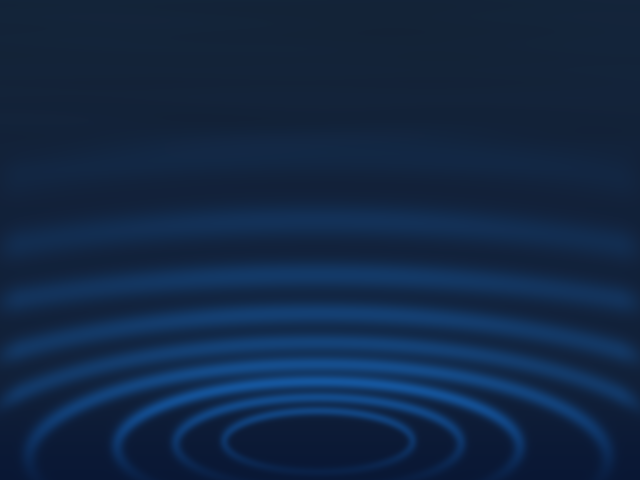
Give the GLSL for this background, as a Shadertoy shader.

```glsl
// Blue ripples spreading over dark water, seen at a low angle.
// Each ripple is a soft ellipse that widens and dims with distance;
// faint stretched gradient noise adds streaks to the far water.

const int RIPPLES = 9;
const float CREST[RIPPLES] = float[](0.144, 0.172, 0.205, 0.241, 0.286, 0.347, 0.427, 0.540, 0.682);
const float RADIUS[RIPPLES] = float[](0.064, 0.097, 0.137, 0.197, 0.250, 0.312, 0.444, 0.455, 0.434);
const float STRENGTH[RIPPLES] = float[](0.72, 0.80, 0.98, 0.82, 0.62, 0.57, 0.46, 0.31, 0.13);

vec2 hashGradient(vec2 cell) {
    float angle = 6.2832 * fract(sin(dot(cell, vec2(127.1, 311.7))) * 4375.85);
    return vec2(cos(angle), sin(angle));
}

float gradientNoise(vec2 p) {
    vec2 i = floor(p), f = fract(p);
    vec2 u = f * f * f * (f * (f * 6.0 - 15.0) + 10.0);
    vec2 e = vec2(0.0, 1.0);
    float low = mix(dot(hashGradient(i), f), dot(hashGradient(i + e.yx), f - e.yx), u.x);
    float high = mix(dot(hashGradient(i + e), f - e), dot(hashGradient(i + e.yy), f - e.yy), u.x);
    return mix(low, high, u.y);
}

// Approximate signed distance to an ellipse outline
float ellipseDistance(vec2 p, vec2 radii) {
    float k = max(length(p / radii), 0.01);
    return k * (k - 1.0) / max(length(p / (radii * radii)), 0.01);
}

void mainImage(out vec4 fragColor, in vec2 fragCoord) {
    vec2 uv = fragCoord / iResolution.xy;
    vec2 p = vec2((uv.x - 0.4975) * 4.0 / 3.0, uv.y);

    // Water: deep blue below, slate above
    vec3 color = mix(vec3(0.035, 0.090, 0.205), vec3(0.068, 0.126, 0.220), smoothstep(-0.02, 0.25, uv.y));
    color = mix(color, vec3(0.076, 0.140, 0.222), smoothstep(0.5, 1.0, uv.y));

    // Ripples: narrow near the source, broad far away
    float glow = 0.0;
    for (int i = 0; i < RIPPLES; i++) {
        vec2 center = vec2(0.0, CREST[i] - RADIUS[i]);
        float d = ellipseDistance(p - center, RADIUS[i] * vec2(3.06, 1.0));
        float width = 0.010 * exp(0.18 * float(i));
        glow += STRENGTH[i] * exp(-d * d / (width * width));
    }

    // Fade at the bottom and at both sides
    glow *= mix(0.1, 1.0, smoothstep(-0.03, 0.16, uv.y));
    glow *= 1.0 - 0.25 * smoothstep(0.1, 0.6, abs(p.x));
    glow *= smoothstep(-0.025, 0.035, min(uv.x, 1.0 - uv.x));
    color += glow * vec3(0.018, 0.215, 0.400);

    // Far streaks
    float streaks = gradientNoise(uv * vec2(2.5, 22.0));
    color += streaks * smoothstep(0.55, 0.75, uv.y) * vec3(0.002, 0.008, 0.016);

    fragColor = vec4(color, 1.0);
}
```
